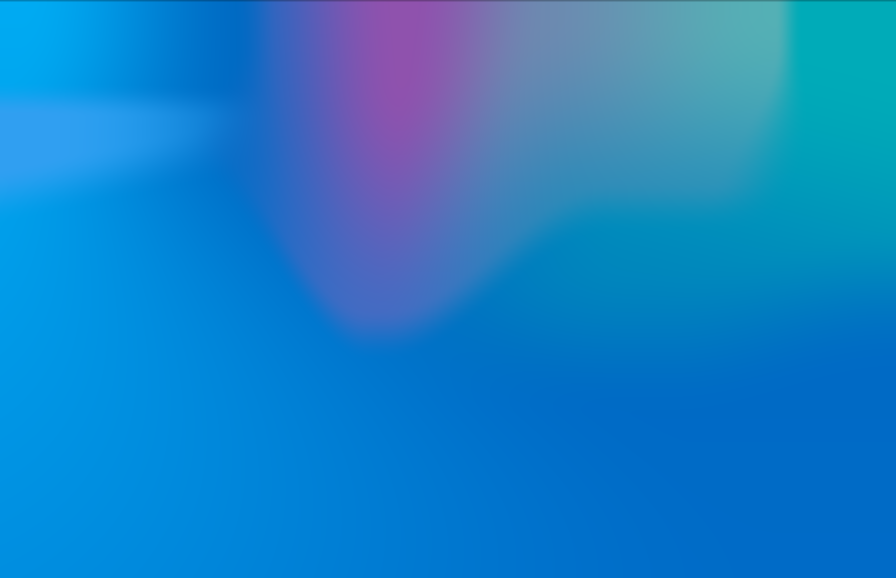
Give the GLSL for this background, as a Shadertoy shader.

```glsl
// Soft abstract backdrop: a violet-to-sea-green veil hangs over a blue field,
// with a pale beam at the left and teal light at the right.
// Each layer is a colour gradient blended through a smoothstep mask.

// Blue field whose bright left side narrows towards the top.
vec3 blueField(vec2 p) {
    float reach = mix(0.88, 0.29, smoothstep(0.0, 0.85, p.y));
    float start = mix(-0.1, 0.08, smoothstep(0.7, 0.95, p.y));
    vec3 bright = mix(vec3(0.0, 0.56, 0.88), vec3(0.0, 0.67, 0.95), p.y);
    vec3 deep = mix(vec3(0.0, 0.42, 0.78), vec3(0.0, 0.41, 0.76), p.y);
    return mix(bright, deep, smoothstep(start, 1.0, p.x / reach));
}

// Teal light, strongest in the upper right.
vec3 addTeal(vec3 col, vec2 p) {
    float base = 0.28 + 0.07 * smoothstep(0.75, 1.0, p.x);
    float mask = smoothstep(base, base + 0.26, p.y) * smoothstep(0.34, 0.70, p.x);
    vec3 teal = mix(vec3(0.0, 0.52, 0.74), vec3(0.0, 0.67, 0.72),
                    smoothstep(0.38, 0.92, p.y + 0.4 * (p.x - 0.9)));
    return mix(col, teal, mask);
}

// Pale horizontal beam that tapers and fades to the right.
vec3 addBeam(vec3 col, vec2 p) {
    float low = 0.64 + 0.32 * p.x;
    float mask = smoothstep(low - 0.03, low + 0.07, p.y)
               * smoothstep(0.86, 0.80, p.y + 0.03 * p.x)
               * smoothstep(0.36, 0.04, p.x);
    return mix(col, vec3(0.19, 0.625, 0.945), mask);
}

// Coverage of the veil: a rounded lobe, a sloping hem and a curved right side.
float veilMask(vec2 p) {
    float hem = 0.40 + 0.33 * smoothstep(0.41, 0.20, p.x)
                     + 0.22 * smoothstep(0.43, 0.68, p.x);
    float high = smoothstep(0.70, 0.92, p.y);
    float left = 0.19 + 0.07 * high;
    float bend = max(0.87 - p.y, 0.0) / 0.25;
    float right = 0.885 - 0.05 * bend * bend;
    float blur = mix(0.06, 0.02, high);
    return smoothstep(hem - 0.025, hem + 0.065, p.y)
         * smoothstep(left, left + mix(0.14, 0.05, high), p.x)
         * smoothstep(right + 0.5 * blur, right - blur, p.x);
}

// Veil colours run left to right and cool down towards the hem.
vec3 veilColor(vec2 p) {
    vec3 blue = vec3(0.08, 0.42, 0.77);
    vec3 violet = vec3(0.56, 0.32, 0.68);
    vec3 slate = vec3(0.43, 0.53, 0.69);
    vec3 green = vec3(0.33, 0.69, 0.71);
    float lean = 0.06 * (1.0 - p.y);
    vec3 col = mix(blue, violet, smoothstep(0.24, 0.44, p.x - lean));
    col = mix(col, slate, smoothstep(0.46, 0.61, p.x + 1.5 * lean));
    col = mix(col, green, smoothstep(0.57, 0.87, p.x));

    float across = smoothstep(0.42, 0.65, p.x);
    vec3 cool = mix(vec3(0.06, 0.44, 0.80), vec3(0.24, 0.43, 0.77),
                    smoothstep(0.24, 0.41, p.x));
    cool = mix(cool, vec3(0.11, 0.54, 0.73), across);
    float fade = mix(0.36, 0.52, across);
    return mix(cool, col, smoothstep(fade, mix(0.86, 0.98, across), p.y));
}

void mainImage(out vec4 fragColor, in vec2 fragCoord) {
    vec2 p = fragCoord / iResolution.xy;
    vec3 col = addBeam(addTeal(blueField(p), p), p);
    col = mix(col, veilColor(p), veilMask(p));

    // Thin shaded line along the top edge.
    col *= 1.0 - 0.25 * smoothstep(0.996, 0.999, p.y);
    fragColor = vec4(col, 1.0);
}
```
